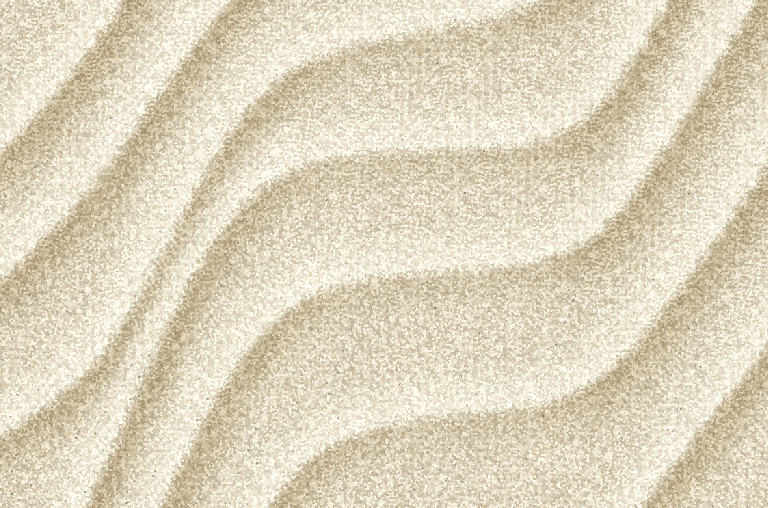
Write a WebGL 1 fragment shader that draws this texture.

```glsl
precision highp float;
// Rippled pale sand: curved wind ridges with soft shadows and coloured grains.

uniform vec2 u_resolution;

#define SHADOW vec3(0.752, 0.692, 0.565)
#define MID vec3(0.886, 0.848, 0.760)
#define LIGHT vec3(0.952, 0.931, 0.868)
#define OCHRE vec3(0.82, 0.69, 0.46)
#define GRAINS 235.0
#define GRAIN_CONTRAST 0.235
#define SHADOW_REACH 0.120
#define LIGHT_REACH 0.110
#define EDGE_SOFTNESS 0.026
#define EDGE_WOBBLE 0.016

float hash(vec2 p) {
  return fract(sin(dot(p, vec2(127.1, 311.7))) * 43758.545);
}

float noise(vec2 p) {
  vec2 i = floor(p), f = fract(p);
  f = f * f * (3.0 - 2.0 * f);
  return mix(mix(hash(i), hash(i + vec2(1.0, 0.0)), f.x),
             mix(hash(i + vec2(0.0, 1.0)), hash(i + vec2(1.0, 1.0)), f.x), f.y);
}

// Smooth ramp: zero for negative t, t for positive t, rounded over width w.
float hinge(float t, float w) {
  return 0.5 * (t + sqrt(t * t + w * w));
}

// Height of a ridge line: a straight run bent by up to three hinges.
// run = (height, slope); each bend = (position, change of slope).
float ridgeHeight(float x, vec2 run, vec2 left, vec2 right, vec2 foot) {
  return run.x + run.y * (x - 0.84)
       - left.y * hinge(left.x - x, 0.17)
       + right.y * hinge(x - right.x, 0.12)
       + foot.y * hinge(foot.x - x, 0.12);
}

// Keeps the distance to the nearest ridge above (x) and below (y),
// and the steepness of the ridge above (z).
void addRidge(inout vec3 near, vec2 p, vec2 run, vec2 left, vec2 right, vec2 foot) {
  float h = ridgeHeight(p.x, run, left, right, foot);
  float slope = (ridgeHeight(p.x + 0.005, run, left, right, foot) - h) / 0.005;
  float inv = inversesqrt(1.0 + slope * slope);
  float d = (h - p.y) * inv;
  if (d >= 0.0) {
    if (d < near.x) near.xz = vec2(d, abs(slope) * inv);
  } else {
    near.y = min(near.y, -d);
  }
}

vec3 ridges(vec2 p) {
  vec3 near = vec3(0.25, 0.25, 0.5);
  vec2 none = vec2(0.0);
  addRidge(near, p, vec2(1.892, 1.50), none, none, vec2(0.10, 0.60));
  addRidge(near, p, vec2(1.463, 1.10), vec2(0.29, 1.15), none, vec2(0.19, 1.35));
  addRidge(near, p, vec2(0.970, 0.00), vec2(0.47, 2.75), vec2(1.08, 1.2), vec2(0.214, 2.23));
  addRidge(near, p, vec2(0.736, -0.15), vec2(0.45, 2.72), vec2(1.175, 2.35), none);
  addRidge(near, p, vec2(0.504, -0.12), vec2(0.50, 2.55), vec2(1.17, 1.85), none);
  addRidge(near, p, vec2(0.226, -0.09), vec2(0.56, 2.42), vec2(1.17, 1.53), none);
  addRidge(near, p, vec2(-0.520, 1.27), none, none, none);
  return near;
}

// Nearest grain: its cell (xy) and the distance to its centre (z).
vec3 grain(vec2 p) {
  vec2 cell = floor(p);
  vec3 best = vec3(0.0, 0.0, 9.0);
  for (int j = -1; j <= 1; j++) {
    for (int i = -1; i <= 1; i++) {
      vec2 c = cell + vec2(float(i), float(j));
      vec2 centre = c + vec2(hash(c), hash(c + 57.3));
      float d = length(p - centre);
      if (d < best.z) best = vec3(c, d);
    }
  }
  return best;
}

void main() {
  vec2 p = gl_FragCoord.xy / u_resolution.y;

  // Ridge shading, with crumbled edges; narrow troughs shorten both reaches
  float wobble = 0.4 * noise(p * 38.0) + 0.6 * noise(p * 130.0) - 0.5;
  vec3 near = ridges(p + vec2(-0.7, 0.7) * wobble * EDGE_WOBBLE);
  float width = near.x + near.y;
  float strength = mix(0.50, 1.08, smoothstep(0.05, 0.75, near.z));
  float shade = strength * (1.0 - smoothstep(0.0, min(SHADOW_REACH, 0.95 * width), near.x));
  float lit = 1.0 - smoothstep(0.0, min(LIGHT_REACH, 0.75 * width), near.y);
  vec3 col = mix(MID, SHADOW, shade);
  col = mix(col, LIGHT, lit);
  col = mix(LIGHT, col, smoothstep(-0.006, EDGE_SOFTNESS, near.x));

  // Grains: random brightness, dark gaps, and a softer clumping
  vec3 g = grain(p * GRAINS);
  float tint = hash(g.xy + 13.7);
  float value = hash(g.xy + 91.1) - 0.5;
  float clump = noise(p * 110.0) - 0.5;
  float depth = mix(1.1, 0.75, lit);
  col += depth * vec3(0.95, 1.0, 1.12)
       * (GRAIN_CONTRAST * value + 0.05 * clump - 0.09 * (g.z - 0.45));

  // Ochre grains and rare dark specks
  col = mix(col, OCHRE, 0.4 * smoothstep(0.90, 0.98, tint));
  float speck = step(0.988, hash(g.xy + 41.9));
  col *= 1.0 - 0.28 * speck * (1.0 - smoothstep(0.3, 0.7, g.z));

  gl_FragColor = vec4(clamp(col, 0.0, 1.0), 1.0);
}
```
